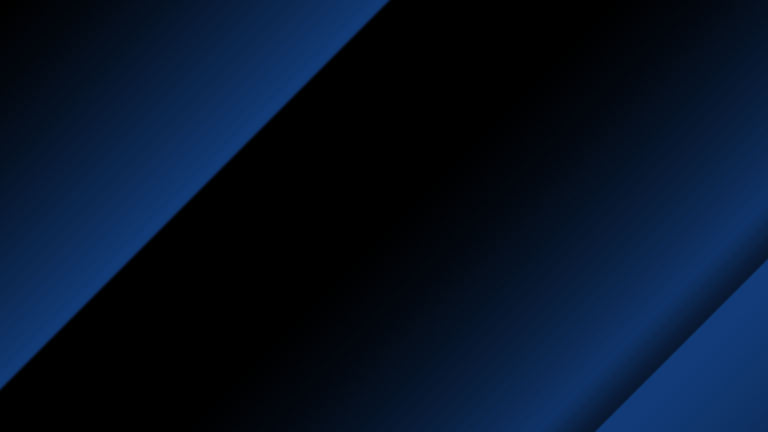
Reproduce this background procedurally as a WebGL 2 fragment shader.

```glsl
#version 300 es
precision highp float;

uniform vec2 u_resolution;
out vec4 fragColor;

const vec3 BLUE = vec3(0.066, 0.228, 0.465);
const float FIRST_EDGE = 0.902;
const float SECOND_EDGE = 2.377;

// Curved ramp from 0 at start to 1 at end
float ramp(float start, float end, float curve, float s) {
    return pow(clamp((s - start) / (end - start), 0.0, 1.0), curve);
}

// Antialiased step across a diagonal edge
float softEdge(float edge, float softness, float s) {
    float halfWidth = max(softness, fwidth(s));
    return smoothstep(edge - halfWidth, edge + halfWidth, s);
}

// Faint parallel bands along the diagonal
float ripple(float s, float period, float strength) {
    return 1.0 + strength * sin(6.28318 * s / period);
}

float hash(vec2 p) {
    return fract(sin(dot(p, vec2(127.1, 311.7))) * 43758.5453);
}

void main() {
    vec2 uv = gl_FragCoord.xy / u_resolution.y;

    // Diagonal distance from the upper left corner, in canvas heights
    float s = uv.x + 1.0 - uv.y;

    // Upper left panel brightens toward its edge
    float upperPanel = ramp(0.0, FIRST_EDGE, 1.4, s);

    // Wide dark panel ends in a glow and a shadow under the next sheet
    float shadow = smoothstep(2.22, 2.40, s);
    float middlePanel = 0.86 * ramp(1.389, 2.24, 1.5, s);
    middlePanel *= 1.0 - 0.58 * shadow;

    // Lower right sheet dims toward the corner
    float lowerPanel = mix(1.0, 0.78, ramp(2.42, 2.78, 1.2, s));

    // Layer the panels
    float light = mix(upperPanel, middlePanel, softEdge(FIRST_EDGE, 0.009, s));
    light *= ripple(s, 0.036, 0.012);
    light = mix(light, lowerPanel, softEdge(SECOND_EDGE, 0.005, s));

    // Dither hides stepping in the dark gradients
    float dither = (hash(floor(gl_FragCoord.xy)) - 0.5) / 255.0;
    fragColor = vec4(BLUE * light + dither, 1.0);
}
```
